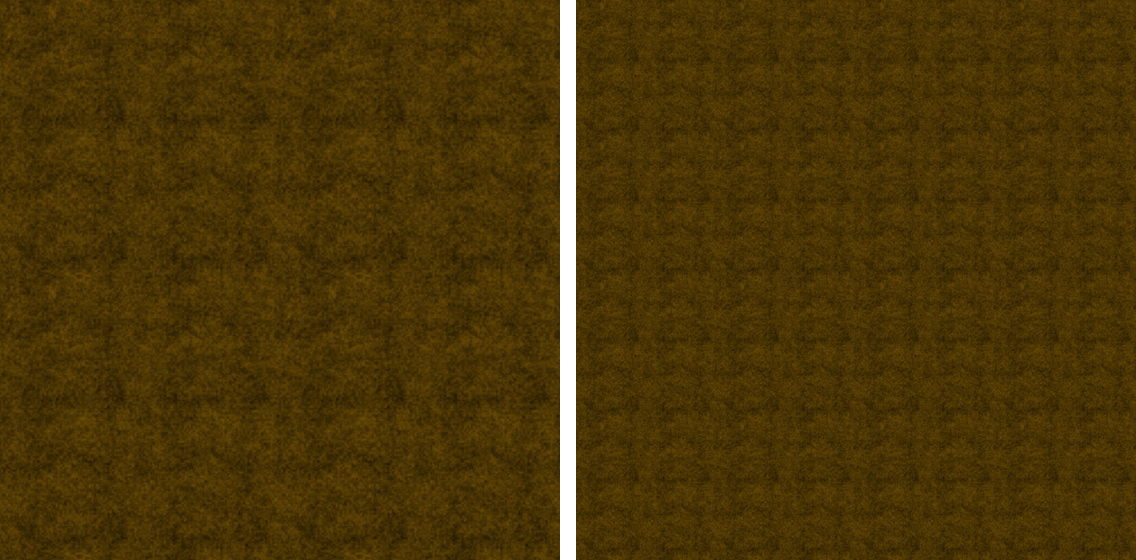
Left, the tile; right, the same tile 2 across and 2 down.
Write a WebGL 1 fragment shader that draws this texture.

```glsl
precision highp float;
// Dark ochre felt: a worn cloth patch repeated four by four.
// Wrapped value noise gives mottling and grain, cellular noise gives flecks,
// and soft bands, a seam and a diagonal crease mark every patch.
uniform vec2 u_resolution;

float hash(vec2 p) {
  vec3 q = fract(p.xyx * vec3(0.1031, 0.1030, 0.0973));
  q += dot(q, q.yzx + 33.33);
  return fract((q.x + q.y) * q.z);
}

// Value noise, "cells" per patch, wrapping after "span" patches; range -0.5 to 0.5
float noise(vec2 p, vec2 cells, float span) {
  p *= cells;
  vec2 wrap = cells * span;
  vec2 i = floor(p), f = fract(p);
  f = f * f * (3.0 - 2.0 * f);
  vec2 a = mod(i, wrap), b = mod(i + 1.0, wrap);
  vec2 seed = cells * 1.7;
  float low = mix(hash(a + seed), hash(vec2(b.x, a.y) + seed), f.x);
  float high = mix(hash(vec2(a.x, b.y) + seed), hash(b + seed), f.x);
  return mix(low, high, f.y) - 0.5;
}

// Scattered cellular flecks: x is the bright ones, y the dark ones
vec2 flecks(vec2 p, float cells) {
  p *= cells;
  vec2 home = floor(p), sum = vec2(0.0);
  for (int y = -1; y <= 1; y++) {
    for (int x = -1; x <= 1; x++) {
      vec2 cell = home + vec2(float(x), float(y));
      vec2 id = mod(cell, cells * 2.0);
      vec2 center = cell + 0.2 + 0.6 * vec2(hash(id + 11.3), hash(id + 47.9));
      float kind = hash(id + 83.1);
      float spot = 1.0 - smoothstep(0.12, 0.45, length(p - center));
      sum += spot * vec2(step(0.84, kind), step(kind, 0.15));
    }
  }
  return sum;
}

// Soft stripe around a position, wrapping within the patch
float band(float x, float center, float width) {
  float d = (fract(x - center + 0.5) - 0.5) / width;
  return exp(-d * d);
}

void main() {
  vec2 p = gl_FragCoord.xy / u_resolution * 4.0;
  vec2 q = fract(p);

  // Mottling shared by all patches
  float mottle = noise(p, vec2(4.0, 5.0), 1.0) * 0.035
               + noise(p, vec2(8.0, 10.0), 1.0) * 0.065
               + noise(p, vec2(17.0, 20.0), 1.0) * 0.060;

  // Fine grain, varying between neighbouring patches
  float grain = noise(p, vec2(34.0), 2.0) * 0.055
              + noise(p, vec2(62.0, 64.0), 2.0) * 0.110
              + noise(p, vec2(101.0), 2.0) * 0.070;
  vec2 threads = sin(6.2831853 * 32.0 * p);
  grain += (threads.x + threads.y) * 0.003;

  // Patchy dark bands beside the seams
  float patchy = 0.55 + 1.3 * noise(p, vec2(9.0, 12.0), 1.0);
  vec2 drift = 0.05 * vec2(noise(p, vec2(3.0, 7.0), 1.0), noise(p, vec2(7.0, 3.0), 1.0));
  float shade = band(q.y + drift.y, 0.14, 0.055) * 0.055
              + band(q.y + drift.y, 0.66, 0.055) * 0.040
              + band(q.x + drift.x, 0.78, 0.060) * 0.040;
  float seam = band(q.y, 0.083, 0.008) * (0.5 + noise(p, vec2(11.0, 2.0), 1.0)) * 0.030
             + band(q.x, 0.85, 0.007) * 0.010;
  float glow = band(q.x, 0.93, 0.060) * 0.010 + band(q.y, 0.94, 0.100) * 0.008;

  // Diagonal crease, stronger on alternate patches
  vec2 c = q - vec2(0.70, 0.25);
  float along = (c.x + c.y) * 0.7071;
  float across = (c.x - c.y) * 0.7071 + 0.15 * drift.x;
  float odd = mod(floor(p.x) + floor(p.y), 2.0);
  float crease = cos(across * 90.0) * exp(-across * across / 0.0036 - along * along / 0.017);
  crease *= mix(0.014, 0.034, odd);

  // Brown ramp with warm bright flecks and dark pits
  vec2 fleck = flecks(p, 26.0);
  float tone = 0.293 + mottle + grain + glow + crease - shade * patchy - seam;
  tone += fleck.x * 0.030 - fleck.y * (0.030 + 0.4 * shade);
  tone = clamp(tone, 0.14, 0.44);
  vec3 ochre = vec3(1.0, 0.705, 0.052) * tone;
  ochre.g -= fleck.x * 0.006;
  gl_FragColor = vec4(ochre, 1.0);
}
```
